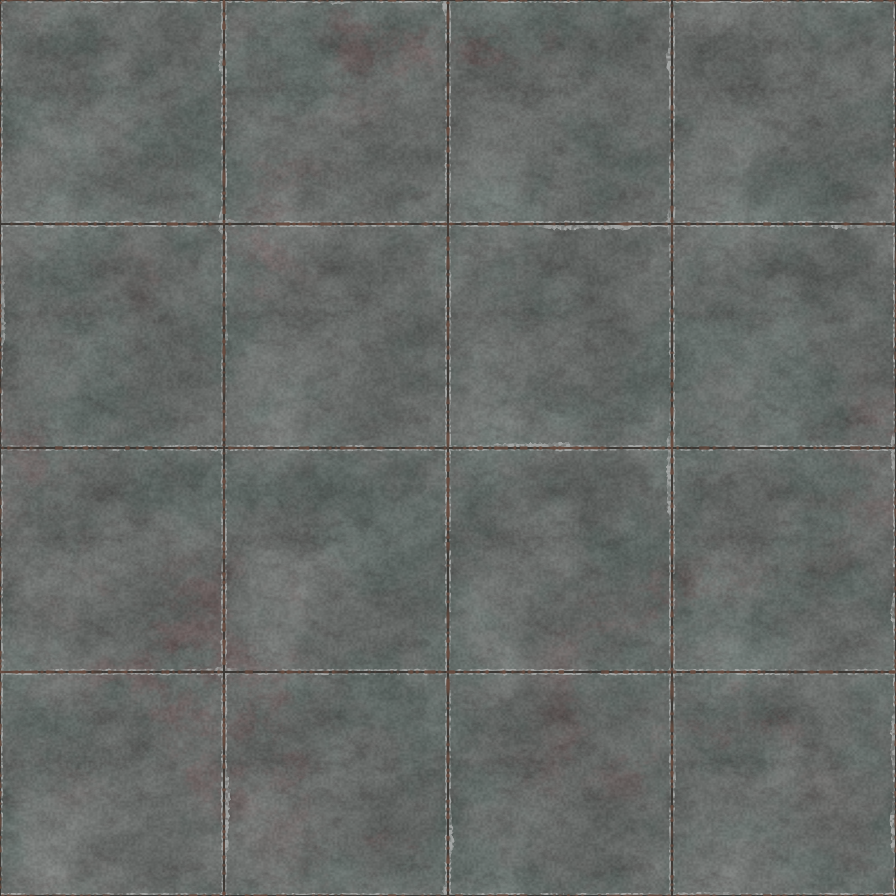
Write a WebGL 1 fragment shader that draws this texture.

```glsl
precision highp float;
// Weathered grey-green stone tiles in a 4 by 4 grid, with thin rusty joints and chipped pale edges.

uniform vec2 u_resolution;

#define TILES 4.0
#define JOINT_HALF_WIDTH 0.0014
#define EDGE_WIDTH 0.0018
#define CHIP_WIDTH 0.0030
#define CLOUD_CONTRAST 0.18
#define DRIFT_CONTRAST 0.14
#define GRAIN 0.062
#define STONE vec3(0.412, 0.424, 0.416)
#define PALE_EDGE vec3(0.65, 0.66, 0.655)
#define GROUT vec3(0.22, 0.205, 0.19)
#define RUST vec3(0.40, 0.285, 0.235)

float hash(vec3 p) {
  p = fract(p * 0.1031);
  p += dot(p, p.zyx + 31.32);
  return fract((p.x + p.y) * p.z);
}

// Value noise that wraps after a whole number of cells
float noise(vec2 p, vec2 period, float seed) {
  vec2 i = floor(p);
  vec2 f = fract(p);
  f = f * f * (3.0 - 2.0 * f);
  vec2 a = floor(mod(i + 0.5, period));
  vec2 b = floor(mod(i + 1.5, period));
  float low = mix(hash(vec3(a, seed)), hash(vec3(b.x, a.y, seed)), f.x);
  float high = mix(hash(vec3(a.x, b.y, seed)), hash(vec3(b, seed)), f.x);
  return mix(low, high, f.y);
}

// Noise along a line, different for each whole row
float lineNoise(float along, float cells, float row, float seed) {
  return noise(vec2(along * cells, row), vec2(cells, 2.0 * TILES), seed);
}

float fbm(vec2 uv, vec2 cells, float seed) {
  float sum = 0.0;
  float amplitude = 0.5;
  for (int k = 0; k < 6; k++) {
    sum += amplitude * noise(uv * cells, cells, seed + float(k));
    cells *= 2.0;
    amplitude *= 0.68;
  }
  return sum / 1.408;
}

// Stone surface: clouds shared by all tiles, then drift and stains across the canvas
vec3 stone(vec2 uv) {
  vec2 local = fract(uv * TILES);
  float tone = CLOUD_CONTRAST * (fbm(local, vec2(4.0, 5.0), 11.0) - 0.5);
  tone += DRIFT_CONTRAST * (fbm(uv, vec2(15.0, 19.0), 23.0) - 0.5);
  tone += GRAIN * (noise(uv * 400.0, vec2(400.0), 31.0) - 0.5);

  // Flattened dark scuffs lean to neutral grey
  float scuff = smoothstep(0.54, 0.70, fbm(local, vec2(8.0, 15.0), 37.0));
  float red = smoothstep(0.50, 0.72, fbm(uv, vec2(13.0, 16.0), 43.0));
  red *= smoothstep(0.3, 0.7, noise(uv * 4.0, vec2(4.0), 49.0));
  float green = smoothstep(0.44, 0.68, fbm(uv, vec2(12.0, 13.0), 53.0));
  return STONE + tone - scuff * vec3(0.020, 0.028, 0.026)
       + red * vec3(0.022, -0.032, -0.027) + green * vec3(-0.020, 0.004, -0.001);
}

// One direction of joints: grout cover, pale edge cover and rust amount
vec3 joint(float across, float along, float seed, float soft) {
  float cell = across * TILES + 0.5;
  float offset = (fract(cell) - 0.5) / TILES;
  float row = floor(mod(floor(cell) + 0.5, TILES));
  float side = 2.0 * row + step(0.0, offset);

  // Grout is equal on both sides of its centre line
  float pits = lineNoise(along, 320.0, row, seed);
  float stain = lineNoise(along, 36.0, row, seed + 1.0);
  float rust = smoothstep(0.3, 0.75, 0.6 * pits + 0.4 * stain);

  // Edges wear separately on each side
  float speck = 0.6 * lineNoise(along, 380.0, side, seed + 2.0)
              + 0.4 * lineNoise(along, 130.0, side, seed + 5.0);
  float wear = lineNoise(along, 30.0, side, seed + 3.0);
  float chance = lineNoise(along, 16.0, side, seed + 4.0);
  float chip = smoothstep(0.85, 0.93, chance);
  float strength = smoothstep(0.25, 0.65, 0.6 * speck + 0.4 * wear);

  float d = abs(offset);
  float core = JOINT_HALF_WIDTH + 0.0009 * (pits - 0.5);
  float rim = core + EDGE_WIDTH * (0.6 + 0.7 * speck)
            + CHIP_WIDTH * chip * (0.3 + speck);
  float grout = 1.0 - smoothstep(core - soft, core + soft, d);
  float edge = 1.0 - smoothstep(rim - soft, rim + soft, d);
  return vec3(grout, edge * max(0.95 * strength, 0.85 * chip), rust);
}

void main() {
  vec2 uv = gl_FragCoord.xy / u_resolution;
  float soft = 0.5 / min(u_resolution.x, u_resolution.y);

  vec3 upright = joint(uv.x, uv.y, 61.0, soft);
  vec3 level = joint(uv.y, uv.x, 71.0, soft);
  vec2 cover = max(upright.xy, level.xy);
  float rust = mix(level.z, upright.z, step(level.x, upright.x));

  // Crumbled pale rims under the grout
  float crumble = 0.35 + 0.65 * smoothstep(0.15, 0.6, noise(uv * 360.0, vec2(360.0), 91.0));
  vec3 color = mix(stone(uv), PALE_EDGE, cover.y * crumble);
  color = mix(color, mix(GROUT, RUST, rust), 0.95 * cover.x);
  gl_FragColor = vec4(color, 1.0);
}
```
